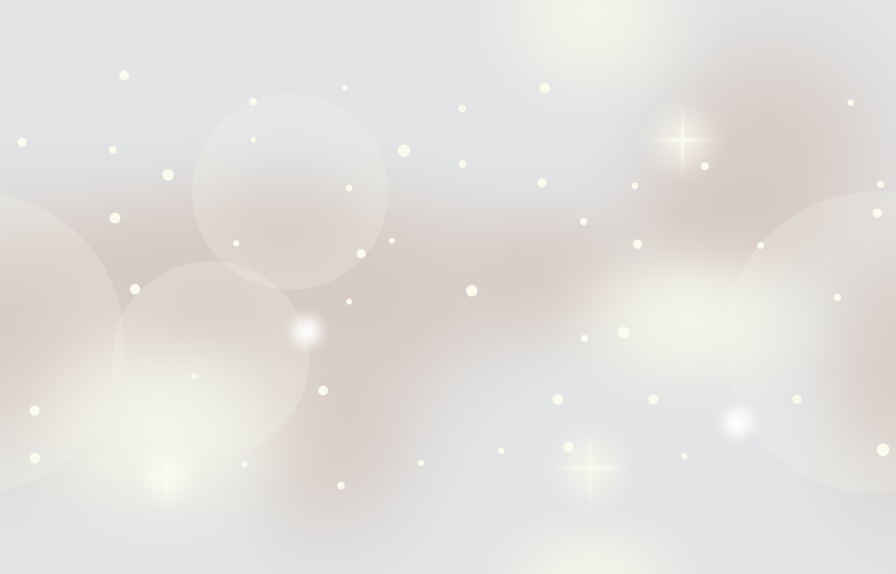
Reproduce this background procedurally as a WebGL 2 fragment shader.

```glsl
#version 300 es
precision highp float;
// Soft pastel backdrop: flat-topped clouds of taupe and cream over pale grey,
// translucent discs, hash-scattered dots on a jittered grid, and glowing
// sparkles. Lengths are in units of the canvas height.
uniform vec2 u_resolution;
out vec4 outColor;

#define GREY vec3(0.886, 0.894, 0.901)
#define TAUPE vec3(0.838, 0.788, 0.754)
#define CREAM vec3(0.955, 0.955, 0.912)
#define DOT_COLOR vec3(0.980, 0.980, 0.930)
#define TAUPE_STRENGTH 0.80
#define CREAM_STRENGTH 0.95
#define DISC_OPACITY 0.25
#define DOT_CELL 0.13
#define DOT_DENSITY 0.72
#define CLOUD_FLATNESS 1.25

// Cloud: centre.xy, radii.zw
const vec4 taupeClouds[9] = vec4[9](
  vec4(0.00, 0.41, 0.28, 0.23), vec4(0.45, 0.54, 0.25, 0.15),
  vec4(0.67, 0.48, 0.20, 0.17), vec4(0.57, 0.26, 0.16, 0.19),
  vec4(0.95, 0.52, 0.19, 0.12), vec4(1.34, 0.73, 0.20, 0.20),
  vec4(1.26, 0.61, 0.16, 0.11), vec4(1.58, 0.36, 0.15, 0.24),
  vec4(0.24, 0.50, 0.24, 0.14));
const vec4 creamClouds[4] = vec4[4](
  vec4(1.03, 0.98, 0.15, 0.14), vec4(0.28, 0.25, 0.20, 0.15),
  vec4(1.20, 0.44, 0.18, 0.11), vec4(1.03, -0.01, 0.14, 0.09));

// Disc: centre.xy, radius
const vec3 discs[4] = vec3[4](
  vec3(0.506, 0.666, 0.171), vec3(0.367, 0.374, 0.171),
  vec3(-0.046, 0.404, 0.262), vec3(1.524, 0.404, 0.262));

// Sparkle: centre.xy, glow radius, strength of the cross arms
const vec4 sparkles[5] = vec4[5](
  vec4(1.189, 0.756, 0.085, 0.5), vec4(1.028, 0.185, 0.095, 0.5),
  vec4(0.291, 0.171, 0.070, 0.35), vec4(0.535, 0.423, 0.044, 0.0),
  vec4(1.285, 0.264, 0.044, 0.0));

float hash(vec2 p) {
  return fract(sin(dot(p, vec2(127.1, 311.7))) * 43758.5453);
}

float cloud(vec2 p, vec4 shape) {
  vec2 q = (p - shape.xy) / shape.zw;
  return exp(-pow(dot(q, q), CLOUD_FLATNESS));
}

float discMask(float dist, float radius, float pixel) {
  return 1.0 - smoothstep(radius - pixel, radius + pixel, dist);
}

// One randomly sized dot per grid cell, kept clear of the cell borders
float scatteredDots(vec2 p, float pixel) {
  vec2 cell = floor(p / DOT_CELL);
  vec2 jitter = vec2(hash(cell + 3.1), hash(cell + 17.7));
  vec2 centre = (cell + mix(vec2(0.15), vec2(0.85), jitter)) * DOT_CELL;
  float radius = mix(0.005, 0.0115, pow(hash(cell + 41.3), 1.6));
  float present = step(hash(cell + 59.9), DOT_DENSITY);
  float band = step(0.11, centre.y) * step(centre.y, 0.87);
  return present * band * discMask(length(p - centre), radius, pixel);
}

void main() {
  vec2 p = gl_FragCoord.xy / u_resolution.y;
  float pixel = 0.75 / u_resolution.y;
  vec3 color = GREY;

  // Background clouds
  float uncovered = 1.0;
  for (int i = 0; i < 9; i++) {
    uncovered *= 1.0 - TAUPE_STRENGTH * cloud(p, taupeClouds[i]);
  }
  color = mix(color, TAUPE, 1.0 - uncovered);
  for (int i = 0; i < 4; i++) {
    color = mix(color, CREAM, CREAM_STRENGTH * cloud(p, creamClouds[i]));
  }

  // Translucent discs, denser toward the rim
  for (int i = 0; i < 4; i++) {
    float dist = length(p - discs[i].xy);
    float rim = smoothstep(0.2, 1.0, dist / discs[i].z);
    float opacity = DISC_OPACITY * mix(0.15, 1.0, rim);
    color = mix(color, CREAM, opacity * discMask(dist, discs[i].z, pixel));
  }

  color = mix(color, DOT_COLOR, scatteredDots(p, pixel));

  // Sparkles: round glow plus thin tapering arms
  for (int i = 0; i < 5; i++) {
    vec4 s = sparkles[i];
    vec2 d = abs(p - s.xy);
    float fade = 1.0 - smoothstep(0.0, s.z, length(d));
    float arms = s.w * fade * exp(-min(d.x, d.y) / 0.003);
    float glow = fade * mix(0.95, 0.35, s.w);
    vec3 tint = mix(vec3(1.0), DOT_COLOR, min(2.0 * s.w, 1.0));
    color = mix(color, tint, clamp(glow + arms, 0.0, 1.0));
  }

  outColor = vec4(color, 1.0);
}
```
